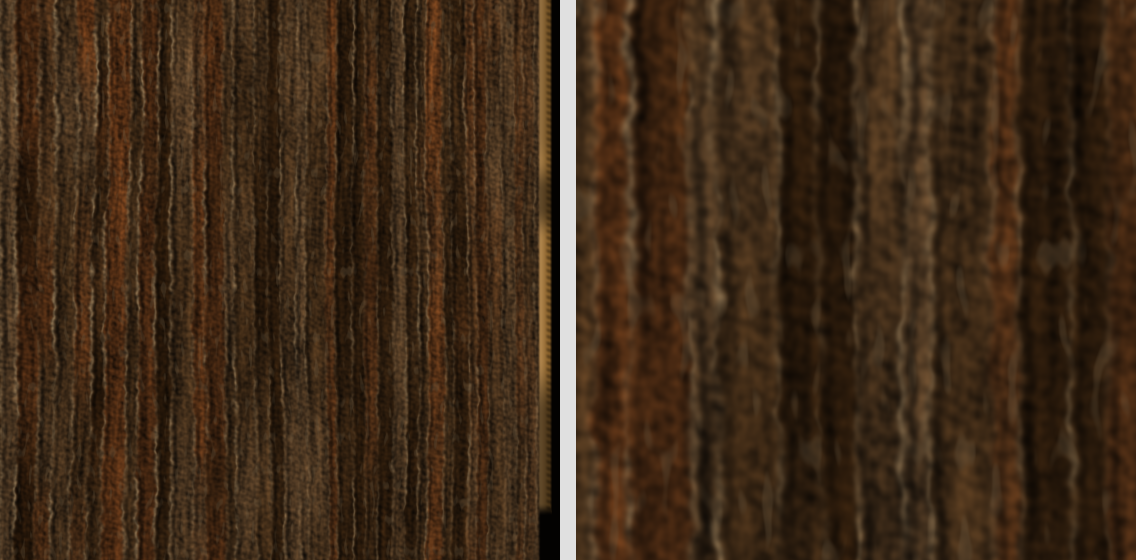
Left: the whole. Right: its middle third, enlarged.
Write a WebGL 1 fragment shader that draws this texture.

```glsl
precision highp float;
uniform vec2 u_resolution;

const vec3 DARK_BARK = vec3(0.125, 0.072, 0.025);
const vec3 BROWN = vec3(0.220, 0.148, 0.078);
const vec3 GREY_BROWN = vec3(0.295, 0.215, 0.135);
const vec3 RUST = vec3(0.345, 0.185, 0.078);
const vec3 RIDGE = vec3(0.470, 0.390, 0.280);
const vec3 GOLD = vec3(0.570, 0.400, 0.170);
const vec3 BLACK = vec3(0.010, 0.006, 0.003);

const float STRIPES = 29.0;       // stripe density at the left side
const float CROWDING = 10.0;      // extra density towards the right
const float EDGE_JITTER = 0.55;
const float RIDGE_WIDTH = 0.10;   // in stripe widths
const float RUST_SHARE = 0.28;
const float BEND = 0.016;
const float JAG = 0.10;
const float GRAIN = 0.30;
const float FIBRE = 0.34;
const float TRIM_LEFT = 0.963;
const float TRIM_RIGHT = 0.984;
const float TRIM_BOTTOM = 0.09;
const float SOFT = 0.003;

float hash(float n) {
  return fract(sin(n * 127.1 + 11.7) * 4375.85);
}

vec2 gradient(vec2 cell) {
  float n = fract(sin(dot(cell, vec2(127.1, 311.7))) * 4375.85);
  float angle = 6.2832 * n;
  return vec2(cos(angle), sin(angle));
}

float noise(vec2 p) {
  vec2 i = floor(p), f = p - i;
  vec2 u = f * f * f * (f * (f * 6.0 - 15.0) + 10.0);
  vec2 e = vec2(1.0, 0.0);
  float low = mix(dot(gradient(i), f), dot(gradient(i + e), f - e), u.x);
  float high = mix(dot(gradient(i + e.yx), f - e.yx),
                   dot(gradient(i + e.xx), f - e.xx), u.x);
  return 1.4 * mix(low, high, u.y);
}

// Boundary of a stripe, with a ragged course along y
float stripeEdge(float id, float y) {
  float ragged = noise(vec2(id * 9.13, y * 75.0)) + noise(vec2(id * 5.37, y * 30.0))
               + noise(vec2(id * 2.91, y * 9.0));
  return id + EDGE_JITTER * (hash(id) - 0.5) + JAG * ragged;
}

vec3 stripeColor(float id, float y) {
  float tone = hash(id + 40.3) + 0.45 * noise(vec2(id * 7.31, y * 3.0));
  vec3 color = mix(DARK_BARK, BROWN, smoothstep(0.05, 0.50, tone));
  color = mix(color, GREY_BROWN, smoothstep(0.45, 0.95, tone));
  float redness = hash(id + 81.9) + 0.30 * noise(vec2(id * 3.77, y * 3.6));
  return mix(RUST * (0.68 + 0.4 * tone), color,
             smoothstep(RUST_SHARE - 0.14, RUST_SHARE + 0.16, redness));
}

vec3 wood(vec2 uv) {
  float x = uv.x + BEND * (1.0 - 0.7 * uv.x) * noise(vec2(uv.x * 3.0, uv.y * 2.3));
  x += 0.0016 * noise(vec2(uv.x * 26.0, uv.y * 16.0));
  float s = x * (STRIPES + CROWDING * x);
  float id = floor(s + 0.5);
  float side = smoothstep(-0.14, 0.14, s - stripeEdge(id, uv.y));
  vec3 color = mix(stripeColor(id - 1.0, uv.y), stripeColor(id, uv.y), side);
  color = mix(color, BROWN * 1.1, 0.08 + 0.25 * uv.x);
  color = mix(color, GREY_BROWN, 0.5 * smoothstep(0.90, 0.96, uv.x));

  // Long fibres and short wrinkled grain
  float fibre = noise(vec2(x * 75.0, uv.y * 4.0)) + 0.8 * noise(vec2(x * 135.0, uv.y * 15.0));
  float grain = noise(vec2(x * 75.0, uv.y * 120.0 + x * 40.0))
              + 0.8 * noise(vec2(x * 170.0, uv.y * 150.0));
  float flecks = smoothstep(0.30, 0.65, noise(vec2(x * 100.0 + 31.0, uv.y * 34.0)));
  color *= 1.0 + FIBRE * fibre + GRAIN * grain;
  color = mix(color, RIDGE * 0.85, 0.32 * flecks);

  // Pale broken ridges, each with a dark groove beside it
  for (int k = -1; k <= 1; k++) {
    float n = id + float(k);
    float d = s - stripeEdge(n, uv.y);
    float patches = noise(vec2(n * 4.71, uv.y * 8.0))
                  + 0.6 * noise(vec2(n * 8.3, uv.y * 42.0));
    float broken = 0.2 + 0.8 * smoothstep(-0.45, 0.5, patches);
    float strength = broken * (0.40 + 0.60 * hash(n + 17.0)) * (1.0 - 0.45 * uv.x);
    float width = RIDGE_WIDTH * (1.0 + 0.5 * noise(vec2(n * 6.1, uv.y * 28.0)));
    float groove = exp(-pow((d - 0.24) / 0.12, 2.0));
    float crest = exp(-pow(d / width, 2.0));
    color *= 1.0 - 0.48 * groove * (0.35 + 0.65 * strength);
    color = mix(color, RIDGE * (1.0 + 0.3 * grain), 0.92 * crest * strength);
  }
  return color * (0.97 + 0.10 * uv.y);
}

vec3 trim(vec2 uv) {
  float across = (uv.x - TRIM_LEFT) / (TRIM_RIGHT - TRIM_LEFT);
  float glow = mix(0.62, 1.12, smoothstep(0.26, 0.36, uv.y));
  glow -= 0.50 * smoothstep(0.57, 0.63, uv.y) * (1.0 - smoothstep(0.66, 0.72, uv.y));
  glow -= 0.18 * smoothstep(0.68, 0.76, uv.y);
  float notches = 0.5 + 0.5 * sin(6.2832 * (uv.y * 85.0 + across * 0.5));
  vec3 color = mix(GOLD + vec3(0.05, 0.07, 0.10), GOLD * 0.82, smoothstep(0.0, 0.9, across));
  return color * glow * (1.0 - 0.3 * notches * smoothstep(0.45, 0.8, across));
}

void main() {
  vec2 uv = gl_FragCoord.xy / u_resolution;
  float inTrim = smoothstep(-SOFT, SOFT, uv.x - TRIM_LEFT);
  float outside = smoothstep(-SOFT, SOFT, uv.x - TRIM_RIGHT);
  float below = 1.0 - smoothstep(-0.012, 0.012, uv.y - TRIM_BOTTOM);
  vec3 border = mix(trim(uv), BLACK, max(outside, below));
  gl_FragColor = vec4(mix(wood(uv), border, inTrim), 1.0);
}
```
